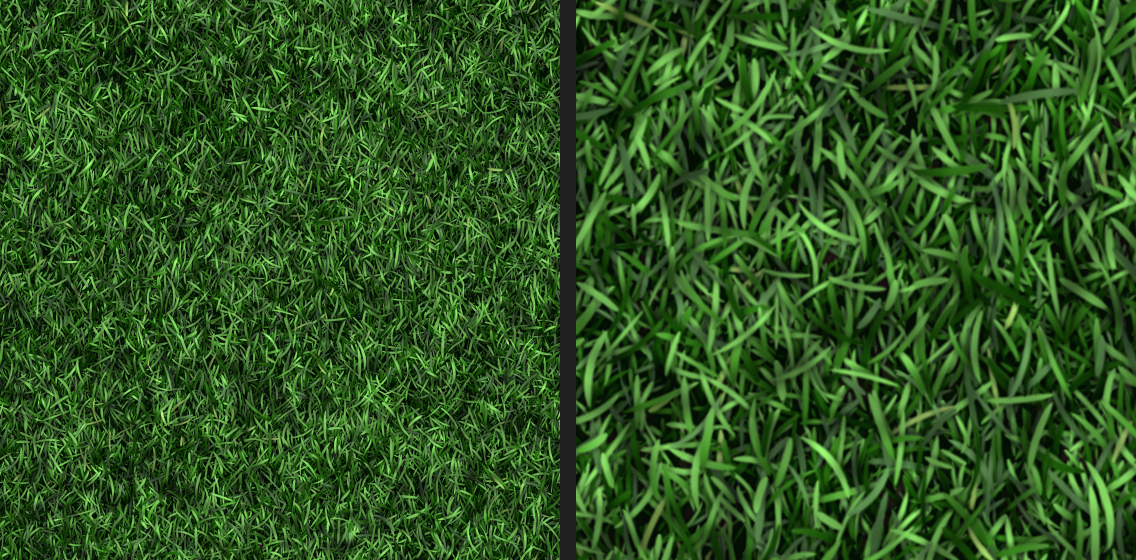
Left: the whole. Right: its middle third, enlarged.
Write a three.js fragment shader that draws this texture.

```glsl
varying vec2 vUv;

const float LAYERS = 18.0;
const float EDGE_SOFTNESS = 0.0013;
const float CONTRAST = 1.32;

const vec3 SHADOW = vec3(0.03, 0.10, 0.02);
const vec3 DEEP   = vec3(0.07, 0.22, 0.03);
const vec3 MID    = vec3(0.12, 0.32, 0.05);
const vec3 LEAF   = vec3(0.22, 0.45, 0.13);
const vec3 TIP    = vec3(0.37, 0.61, 0.27);
const vec3 DRY    = vec3(0.24, 0.37, 0.21);
const vec3 STRAW  = vec3(0.52, 0.64, 0.32);
const vec3 SOIL   = vec3(0.13, 0.15, 0.08);
const vec3 AVERAGE = vec3(0.18, 0.35, 0.11);

vec4 hash4(vec3 p) {
  vec4 q = fract(p.xyzx * vec4(0.1031, 0.1030, 0.0973, 0.1099));
  q += dot(q, q.wzxy + 33.33);
  return fract((q.xxyz + q.yzzw) * q.zywx);
}

// Value noise that wraps after a whole number of cells
float tileNoise(vec2 uv, float cells, float seed) {
  vec2 p = uv * cells;
  vec2 i = floor(p);
  vec2 f = smoothstep(0.0, 1.0, p - i);
  vec2 a = mod(i, cells);
  vec2 b = mod(i + 1.0, cells);
  float low  = mix(hash4(vec3(a, seed)).x, hash4(vec3(b.x, a.y, seed)).x, f.x);
  float high = mix(hash4(vec3(a.x, b.y, seed)).x, hash4(vec3(b, seed)).x, f.x);
  return mix(low, high, f.y);
}

// Dark to light ramp of greens
vec3 grassColor(float tone) {
  float t = clamp(tone, 0.0, 1.0) * 4.0;
  vec3 c = mix(SHADOW, DEEP, clamp(t, 0.0, 1.0));
  c = mix(c, MID, clamp(t - 1.0, 0.0, 1.0));
  c = mix(c, LEAF, clamp(t - 2.0, 0.0, 1.0));
  return mix(c, TIP, clamp(t - 3.0, 0.0, 1.0));
}

// Signed distance to a bent blade along x, even in width until its ends
float bladeDistance(vec2 p, float halfLength, float halfWidth, float bend) {
  float t = p.x / halfLength;
  float taper = 1.0 - t * t * t * t;
  return abs(p.y - bend * p.x * p.x) - halfWidth * taper;
}

vec2 rotate(vec2 p, float angle) {
  float c = cos(angle);
  float s = sin(angle);
  return vec2(c * p.x + s * p.y, c * p.y - s * p.x);
}

// One blade per cell, painted over the layers below
vec3 paintBlades(vec3 below, vec2 uv, float cells, float seed, float tone) {
  vec3 color = below;
  vec2 p = uv * cells;
  float soft = EDGE_SOFTNESS * cells;
  for (int y = -1; y <= 1; y++) {
    for (int x = -1; x <= 1; x++) {
      vec2 cell = floor(p) + vec2(float(x), float(y));
      vec2 id = mod(cell, cells);
      vec4 r = hash4(vec3(id, seed));
      vec4 s = hash4(vec3(id, seed + 57.0));

      // Mostly upright, with some blades lying flat
      float angle = 1.57 + (r.z + s.w - 1.0) * 1.7;
      vec2 q = rotate(p - cell - r.xy, angle);
      float halfLength = mix(0.30, 0.88, s.x);
      float halfWidth = mix(0.04, 0.078, s.z);
      float bend = (s.y - 0.5) * 0.7;
      float d = bladeDistance(q, halfLength, halfWidth, bend);
      float along = clamp(q.x / halfLength, -1.0, 1.0);
      float inside = smoothstep(1.0, 0.85, abs(q.x) / halfLength);

      // Contact shadow
      float shade = inside * (1.0 - along * along) * smoothstep(0.14, 0.0, d);
      color *= 1.0 - 0.24 * shade;

      // Blade colour, lighter towards the tip
      float light = tone + (r.w - 0.5) * 0.95 + 0.20 * along;
      vec3 blade = grassColor(light);
      vec3 dry = DRY * (0.7 + 0.6 * s.y);
      blade = mix(blade, dry, 0.80 * step(0.84, fract(r.w * 7.0)));
      blade = mix(blade, STRAW, 0.70 * step(0.985, fract(s.z * 13.0)));
      color = mix(color, blade, inside * smoothstep(soft, -soft, d));
    }
  }
  return color;
}

void main() {
  // Mottled ground between the blades
  vec3 color = mix(SHADOW, DEEP, tileNoise(vUv, 90.0, 3.0));
  color = mix(color, SOIL, smoothstep(0.5, 0.9, tileNoise(vUv, 64.0, 11.0)));

  // Broad light and dark patches, and tufts with pits between them
  float patches = tileNoise(vUv, 8.0, 21.0) + tileNoise(vUv, 19.0, 31.0) - 1.0;
  float tufts = tileNoise(vUv, 38.0, 41.0) + tileNoise(vUv, 75.0, 51.0) - 1.0;

  // Blades from the dark bottom to the bright top
  for (float layer = 0.0; layer < LAYERS; layer++) {
    float height = layer / (LAYERS - 1.0);
    float cells = 47.0 - layer;
    float tone = 0.48 + 0.36 * height + 0.18 * patches;
    color = paintBlades(color, vUv, cells, layer * 5.0 + 1.0, tone);
  }

  // Uneven light in the tufts
  color *= 1.0 + 0.45 * tufts;
  color = AVERAGE + (color - AVERAGE) * CONTRAST;
  gl_FragColor = vec4(max(color, SHADOW * 0.5), 1.0);
}
```
